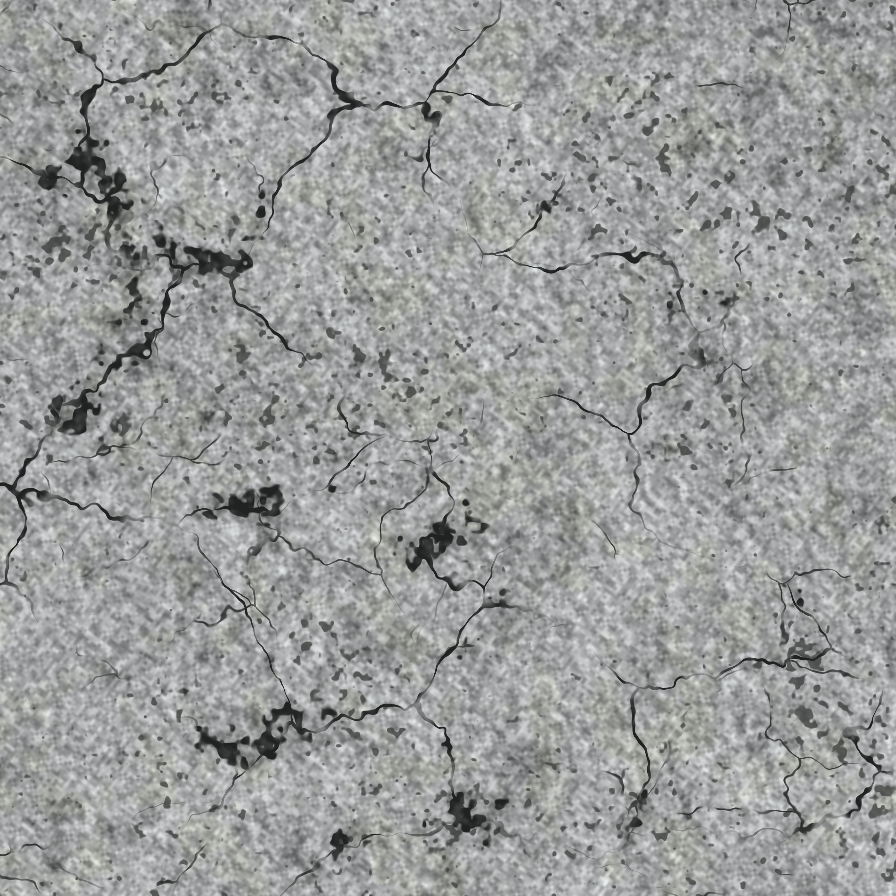
Give the GLSL for this texture, as a WebGL 1 fragment shader.

```glsl
precision highp float;

uniform vec2 u_resolution;

const vec3 STONE_TINT = vec3(0.988, 1.0, 1.004);
const vec3 MOSS_TINT = vec3(0.98, 1.0, 0.95);
const vec3 CRACK_COLOR = vec3(0.125, 0.135, 0.13);
const vec3 PIT_COLOR = vec3(0.22, 0.23, 0.22);
const float STONE_LEVEL = 0.655;
const float GRAIN_FINE = 0.24;
const float GRAIN_COARSE = 0.18;
const float RELIEF = 0.15;
const float MOTTLE = 0.10;
const float CRACK_CELLS = 4.3;
const float CRACK_WIDTH = 0.0014;
const float HAIRLINE_CELLS = 8.0;
const float HAIRLINE_WIDTH = 0.0006;
const float CRACK_SOFTNESS = 0.0015;
const float BLOTCH_REACH = 0.034;
const mat2 TURN = mat2(0.8, 0.6, -0.6, 0.8);

float hash(vec2 p) {
  vec3 q = fract(p.xyx * 0.1031);
  q += dot(q, q.yzx + 33.33);
  return fract((q.x + q.y) * q.z);
}

vec2 hash2(vec2 p) {
  return vec2(hash(p), hash(p + 71.7));
}

float noise(vec2 p) {
  vec2 i = floor(p);
  vec2 f = fract(p);
  f = f * f * (3.0 - 2.0 * f);
  return mix(mix(hash(i), hash(i + vec2(1.0, 0.0)), f.x),
             mix(hash(i + vec2(0.0, 1.0)), hash(i + 1.0), f.x), f.y);
}

float fbm(vec2 p) {
  float sum = 0.0;
  float amplitude = 0.533;
  for (int i = 0; i < 4; i++) {
    sum += amplitude * noise(p);
    p = 2.0 * TURN * p + 17.3;
    amplitude *= 0.5;
  }
  return sum;
}

vec2 wobble(vec2 p) {
  return vec2(noise(p), noise(p + 43.1)) - 0.5;
}

// Distance to the nearest border between scattered cells
float cellBorder(vec2 p) {
  vec2 base = floor(p);
  vec2 f = fract(p);
  vec2 nearestCell = vec2(0.0);
  vec2 nearest = vec2(8.0);
  for (int y = -1; y <= 1; y++) {
    for (int x = -1; x <= 1; x++) {
      vec2 cell = vec2(float(x), float(y));
      vec2 r = cell + hash2(base + cell) - f;
      if (dot(r, r) < dot(nearest, nearest)) {
        nearest = r;
        nearestCell = cell;
      }
    }
  }
  float border = 8.0;
  for (int y = -2; y <= 2; y++) {
    for (int x = -2; x <= 2; x++) {
      vec2 cell = nearestCell + vec2(float(x), float(y));
      vec2 r = cell + hash2(base + cell) - f;
      vec2 across = r - nearest;
      if (dot(across, across) > 0.0001) {
        border = min(border, dot(0.5 * (r + nearest), normalize(across)));
      }
    }
  }
  return border;
}

float crackLine(float dist, float width, float strength, float softness) {
  float halfWidth = width * strength;
  return strength * (1.0 - smoothstep(halfWidth, halfWidth + softness, dist));
}

void main() {
  vec2 uv = gl_FragCoord.xy / u_resolution.y;
  vec2 turned = TURN * uv;
  float softness = max(CRACK_SOFTNESS, 1.0 / u_resolution.y);

  // Grain, diagonal relief and faint mottling
  float fine = noise(turned * 265.0) - 0.5;
  float coarse = noise(turned.yx * 125.0 + 9.0) - 0.5;
  vec2 reliefPoint = turned * vec2(80.0, 130.0);
  float relief = noise(reliefPoint) - noise(reliefPoint + vec2(0.3, 0.5));
  float tone = STONE_LEVEL + GRAIN_FINE * fine + GRAIN_COARSE * coarse
             + RELIEF * relief + MOTTLE * (fbm(uv * 7.0 + 31.0) - 0.5);
  float smudge = smoothstep(0.56, 0.74, fbm(uv * 30.0 + 57.0));
  tone -= smudge * (0.04 + 0.12 * noise(turned * 150.0 + 5.0));
  float moss = smoothstep(0.52, 0.72, fbm(uv * 28.0 + 83.0));
  vec3 color = tone * mix(STONE_TINT, MOSS_TINT, moss * 0.8);

  // Small pits
  float pitPatch = fbm(uv * 10.0 + 101.0) - 0.5;
  float pitGrain = 0.65 * noise(turned * 105.0 + 61.0) + 0.35 * noise(uv * 210.0 + 3.0);
  float pits = smoothstep(0.74, 0.87, pitGrain + 0.5 * pitPatch);
  color = mix(color, PIT_COLOR, pits * 0.75);

  // Ragged cracks that break up and fade
  vec2 ragged = uv + 0.11 * wobble(uv * 5.0) + 0.045 * wobble(turned * 17.0 + 7.0)
              + 0.015 * wobble(uv * 55.0 + 13.0) + 0.006 * wobble(turned * 130.0 + 29.0);
  float crackDist = cellBorder(ragged * CRACK_CELLS + 3.0) / CRACK_CELLS;
  float crackMask = smoothstep(0.46, 0.60, fbm(uv * 4.5 + 21.0));
  float crackWidth = CRACK_WIDTH * (0.1 + 1.8 * noise(turned * 60.0 + 19.0));
  float gaps = smoothstep(0.18, 0.55, noise(uv * 48.0 + 91.0));
  float cracks = crackLine(crackDist, crackWidth, crackMask, softness) * mix(0.35, 1.0, gaps);

  float hairDist = cellBorder(ragged * HAIRLINE_CELLS + 47.0) / HAIRLINE_CELLS;
  float hairMask = smoothstep(0.52, 0.66, fbm(uv * 10.0 + 67.0));
  float hairlines = crackLine(hairDist, HAIRLINE_WIDTH, hairMask, softness) * gaps;

  // Crumbled dark clusters along the cracks
  float nearCrack = 1.0 - smoothstep(0.25, 1.0, crackDist / BLOTCH_REACH);
  float cluster = smoothstep(0.52, 0.66, fbm(uv * 11.0 + 139.0)) * nearCrack * crackMask;
  float crumble = 0.55 * noise(turned * 75.0 + 23.0) + 0.45 * noise(uv * 150.0 + 37.0);
  float blotches = smoothstep(0.56, 0.72, crumble + 0.3 * (cluster - 0.5))
                 * smoothstep(0.05, 0.35, cluster);
  float stain = cluster * 0.22;

  float ink = max(max(cracks, hairlines * 0.8), max(blotches * 0.95, stain));
  ink *= 0.8 + 0.35 * noise(turned * 140.0 + 79.0);
  color = mix(color, CRACK_COLOR, clamp(ink, 0.0, 1.0));

  gl_FragColor = vec4(clamp(color, 0.0, 1.0), 1.0);
}
```
